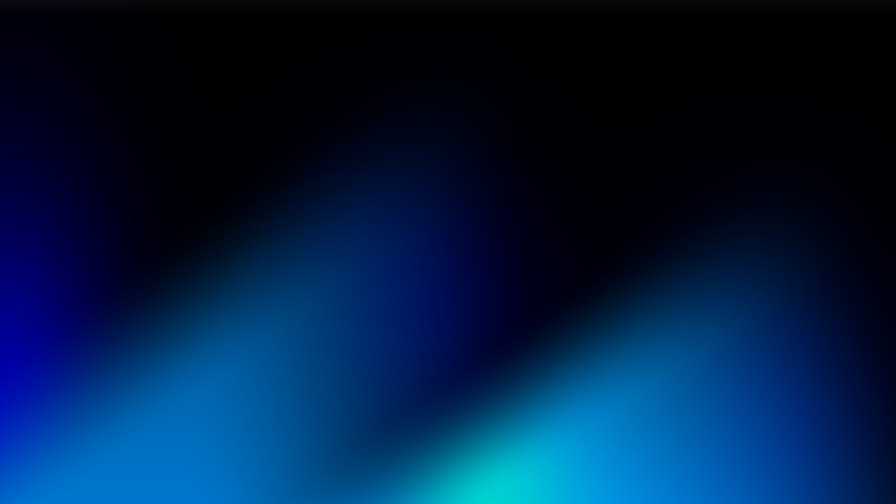
Reproduce this background procedurally as a WebGL 2 fragment shader.

```glsl
#version 300 es
precision highp float;
// Two soft diagonal folds of blue light rising out of a black field.
// Elliptical glows tint the darkness; each fold is a blurred slanted edge
// that fades to its right and is blended over the layers behind it.

uniform vec2 u_resolution;
out vec4 fragColor;

const vec3 NIGHT = vec3(0.0, 0.0, 0.008);
const vec3 ULTRAMARINE = vec3(0.0, 0.0, 0.72);
const vec3 INDIGO = vec3(0.0, 0.0, 0.29);
const vec3 NAVY = vec3(0.0, 0.02, 0.35);
const vec3 AZURE = vec3(0.0, 0.47, 0.81);
const vec3 SKY = vec3(0.0, 0.55, 0.91);
const vec3 CYAN = vec3(0.0, 0.82, 0.82);

// Elliptical Gaussian falloff, 1 at the centre.
float glow(vec2 p, vec2 centre, vec2 radius) {
    vec2 d = (p - centre) / radius;
    return exp(-dot(d, d));
}

// Coverage below the line y = base + slope * x, blurred by softness.
float slantedEdge(vec2 p, float base, float slope, float softness) {
    float height = p.y - base - slope * p.x;
    return 1.0 - smoothstep(-softness, softness, height);
}

// Fade towards the right, starting earlier with height by lean.
float fadeRight(vec2 p, float start, float end, float lean) {
    return 1.0 - smoothstep(start, end, p.x + lean * p.y);
}

void main() {
    // Units of canvas height, origin at the lower left.
    vec2 p = gl_FragCoord.xy / u_resolution.y;

    // Dark field with three blue glows.
    vec3 color = NIGHT;
    color += ULTRAMARINE * glow(p, vec2(0.0, 0.1), vec2(0.22, 0.5));
    color += INDIGO * glow(p, vec2(0.81, 0.39), vec2(0.23, 0.27));
    color += NAVY * glow(p, vec2(1.5, 0.1), vec2(0.25, 0.35));

    // Left fold, dimming with height.
    float leftFold = slantedEdge(p, 0.10, 0.73, 0.19)
                   * fadeRight(p, 0.35, 1.05, 0.0);
    vec3 leftLight = max(AZURE - p.y * vec3(0.0, 0.3, 0.5), 0.0);
    color = mix(color, leftLight, leftFold);

    // Right fold, with a cyan hot spot at its foot.
    float rightFold = slantedEdge(p, -0.51, 0.695, 0.16)
                    * fadeRight(p, 1.15, 1.95, 0.4);
    vec3 rightLight = max(SKY - p.y * vec3(0.0, 0.25, 0.55), 0.0);
    float hotSpot = glow(p, vec2(0.97, 0.0), vec2(0.18, 0.17));
    color = mix(color, mix(rightLight, CYAN, hotSpot), rightFold);

    // Faint grey haze along the top border.
    color += 0.035 * smoothstep(0.97, 1.0, p.y);

    fragColor = vec4(color, 1.0);
}
```
